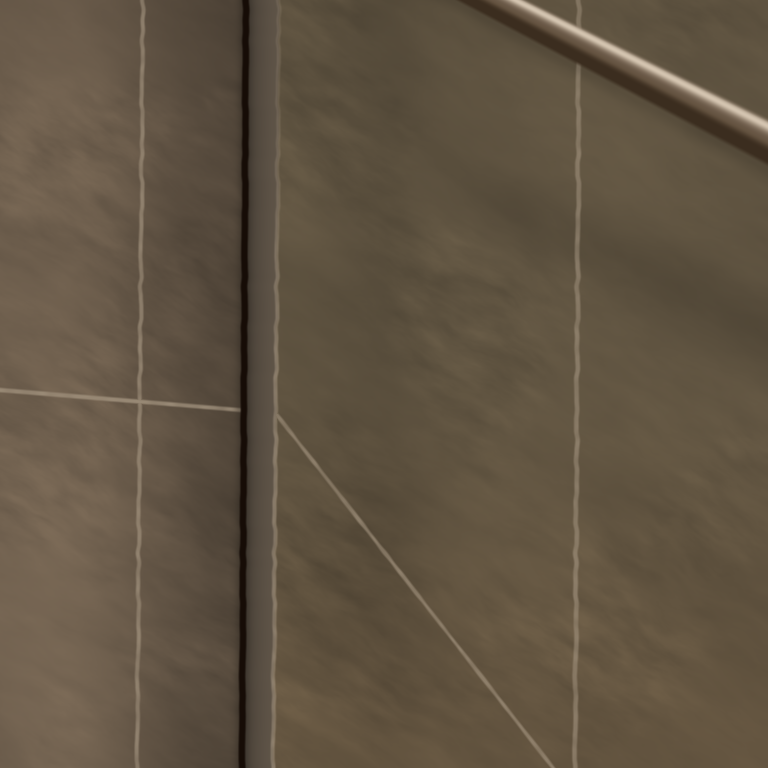
Give the GLSL for this texture, as a three.js fragment shader.

```glsl
// Brown stone wall tiles with pale grout, a dark panel gap and a metal rail.
#define LEFT_STONE vec3(0.425, 0.365, 0.298)
#define RIGHT_STONE vec3(0.372, 0.326, 0.252)
#define STRIP_COLOR vec3(0.335, 0.297, 0.253)
#define GROUT_COLOR vec3(0.63, 0.57, 0.49)
#define GAP_COLOR vec3(0.085, 0.048, 0.025)
#define GROUT_HALF 0.0026
#define GRAIN 0.075
#define SOFT 0.0018

varying vec2 vUv;

float hash(vec2 p) {
  vec3 q = fract(vec3(p.xyx) * 0.1031);
  q += dot(q, q.yzx + 33.33);
  return fract((q.x + q.y) * q.z);
}

float noise(vec2 p) {
  vec2 i = floor(p), f = fract(p);
  f = f * f * (3.0 - 2.0 * f);
  return mix(mix(hash(i), hash(i + vec2(1, 0)), f.x),
             mix(hash(i + vec2(0, 1)), hash(i + vec2(1, 1)), f.x), f.y);
}

float fbm(vec2 p) {
  float sum = 0.0, amp = 0.5;
  for (int i = 0; i < 5; i++) {
    sum += amp * noise(p);
    p = mat2(1.6, 1.2, -1.2, 1.6) * p + 17.3;
    amp *= 0.5;
  }
  return sum;
}

float segmentDistance(vec2 p, vec2 a, vec2 b) {
  vec2 d = b - a;
  return length(p - a - d * clamp(dot(p - a, d) / dot(d, d), 0.0, 1.0));
}

float line(float dist, float halfWidth) {
  return 1.0 - smoothstep(halfWidth - SOFT, halfWidth + SOFT, abs(dist));
}

float bell(float x, float width) {
  return exp(-x * x / (width * width));
}

// Cloudy stone with short streaks falling to the right.
float stoneGrain(vec2 p) {
  vec2 q = mat2(0.85, 0.53, -0.53, 0.85) * p;
  q = vec2(dot(p, vec2(0.85, -0.53)), dot(p, vec2(0.53, 0.85)));
  q += 0.03 * vec2(fbm(p * 9.0), fbm(p * 9.0 + 40.0));
  float cloud = fbm(q * vec2(4.0, 7.0)) - 0.48;
  float streak = fbm(q * vec2(20.0, 58.0) + 9.0) - 0.48;
  float patches = smoothstep(0.35, 0.7, fbm(p * 5.0 + 21.0));
  return cloud * 0.8 + streak * (0.3 + 0.9 * patches);
}

vec3 wall(vec2 p, float gapX, float stripX) {
  float right = smoothstep(stripX - SOFT, stripX + SOFT, p.x);
  vec3 left = LEFT_STONE * (1.0 - 0.25 * smoothstep(0.08, 0.32, p.x));
  left *= 1.0 + 0.05 * bell(p.x - 0.07, 0.12) - 0.05 * bell(p.y - 1.0, 0.15);
  vec3 tile = RIGHT_STONE;
  tile *= 1.0 - 0.09 * bell(p.x - 0.49, 0.065) * (0.6 + 0.4 * p.y);
  tile *= 1.0 + 0.05 * bell(p.x - 0.72, 0.14) * bell(p.y - 0.4, 0.35);
  float shadow = p.y - 0.75 + 0.49 * (p.x - 0.625);
  tile *= 1.0 - 0.15 * bell(shadow, 0.055) * smoothstep(0.52, 0.7, p.x);
  tile += vec3(0.012, 0.0, -0.006) * (1.0 - smoothstep(0.0, 0.6, p.y));
  vec3 c = mix(left, tile, right);
  c *= 1.0 + GRAIN * 3.0 * stoneGrain(p);
  float strip = smoothstep(gapX, gapX + 0.006, p.x) * (1.0 - right);
  vec3 stripTone = STRIP_COLOR * (0.9 + 0.2 * smoothstep(gapX, stripX, p.x));
  return mix(c, stripTone, strip);
}

// Lit tube: pale crest, brown body, dark underside.
vec3 addRail(vec3 c, vec2 p) {
  float top = 1.005 - 0.494 * (p.x - 0.671);
  float thick = 0.044 + 0.035 * (p.x - 0.671);
  float t = (top - p.y) / thick;
  float mask = smoothstep(-0.1, 0.06, t) * (1.0 - smoothstep(0.94, 1.1, t));
  vec3 body = mix(vec3(0.45, 0.38, 0.31), vec3(0.23, 0.175, 0.12),
                  smoothstep(0.25, 0.75, t));
  body += vec3(0.05, 0.045, 0.035) * bell(t - 0.52, 0.1);
  body = mix(body, vec3(0.83, 0.77, 0.69), bell(t - 0.12, 0.14));
  c *= 1.0 - 0.12 * bell(t - 1.1, 0.3);
  return mix(c, body, mask);
}

void main() {
  vec2 p = vUv;
  float wobble = 0.0025 * (noise(vec2(p.y * 75.0, 3.0)) - 0.5);
  float leftX = mix(0.1784, 0.1862, p.y) + wobble;
  float gapX = mix(0.3151, 0.3203, p.y) + wobble * 0.5;
  float stripX = mix(0.3555, 0.3633, p.y) + wobble;
  float rightX = mix(0.7487, 0.7539, p.y) + wobble;

  vec3 c = wall(p, gapX, stripX);

  // Grout joints
  float wear = 0.7 + 0.3 * noise(p * 90.0);
  float joints = 0.75 * line(p.x - leftX, GROUT_HALF);
  joints = max(joints, line(p.x - stripX, GROUT_HALF) * mix(0.7, 0.28, smoothstep(0.5, 0.9, p.y)));
  joints = max(joints, 0.68 * line(p.x - rightX, GROUT_HALF * 1.15));
  float level = segmentDistance(p, vec2(-0.01, 0.493), vec2(0.3125, 0.4661));
  float slant = segmentDistance(p, vec2(0.3607, 0.4596), vec2(0.728, -0.01));
  joints = max(joints, 0.9 * line(level + wobble * 0.4, GROUT_HALF));
  joints = max(joints, 0.75 * line(slant + wobble * 0.4, GROUT_HALF * 0.9));
  c = mix(c, GROUT_COLOR, joints * wear);

  // Panel gap with a soft shaded rim
  c *= 1.0 - 0.25 * bell(p.x - gapX, 0.009);
  c = mix(c, GAP_COLOR, line(p.x - gapX, 0.0042));

  gl_FragColor = vec4(addRail(c, p), 1.0);
}
```
